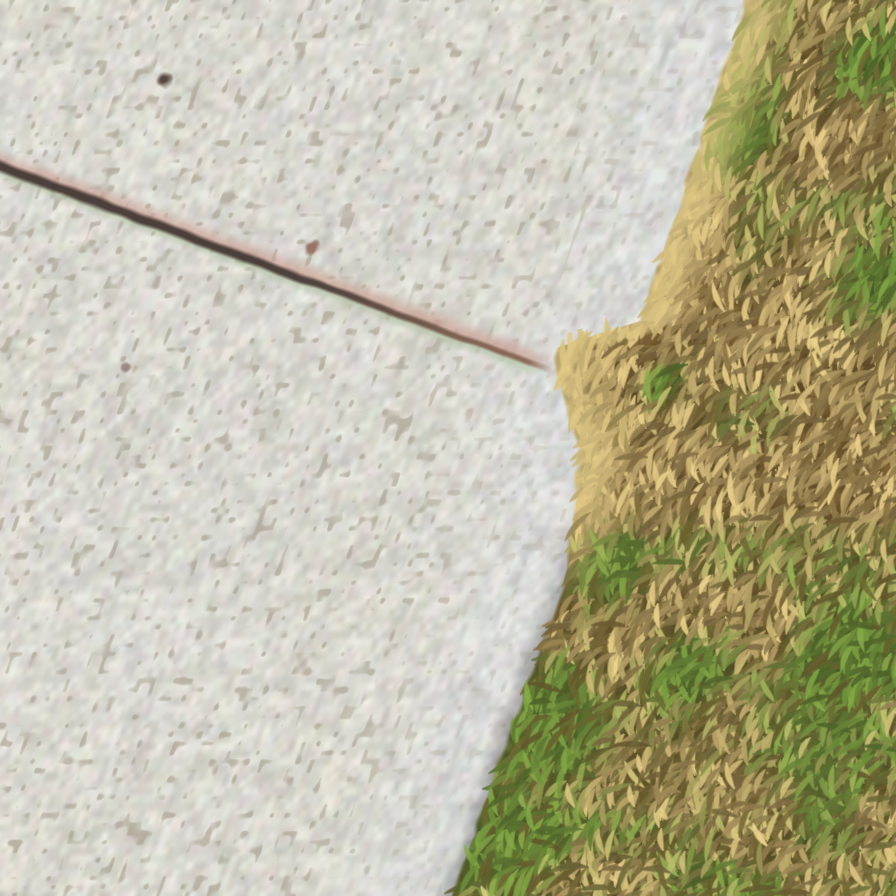
This texture is drawn by a WebGL 2 fragment shader. Its source:

```glsl
#version 300 es
precision highp float;

uniform vec2 u_resolution;
out vec4 fragColor;

const vec3 CONCRETE = vec3(0.855, 0.845, 0.80);
const vec3 COOL_CONCRETE = vec3(0.85, 0.85, 0.84);
const vec3 GRIT = vec3(0.64, 0.61, 0.54);
const vec3 STRAW = vec3(0.84, 0.75, 0.50);
const vec3 DRY = vec3(0.71, 0.59, 0.36);
const vec3 GREEN = vec3(0.47, 0.60, 0.25);
const vec3 SOIL = vec3(0.41, 0.32, 0.17);

// Border of the slab, from bottom to top
const vec2 BORDER[9] = vec2[9](
  vec2(0.505, 0.0), vec2(0.553, 0.14), vec2(0.592, 0.245),
  vec2(0.632, 0.349), vec2(0.647, 0.50), vec2(0.620, 0.585),
  vec2(0.622, 0.612), vec2(0.715, 0.642), vec2(0.833, 1.0));

// Lush patches: centre and radius
const vec3 LUSH[9] = vec3[9](
  vec3(0.83, 0.85, 0.055), vec3(0.96, 0.93, 0.045), vec3(0.98, 0.69, 0.065),
  vec3(0.742, 0.575, 0.025), vec3(0.685, 0.37, 0.05), vec3(0.615, 0.18, 0.065),
  vec3(0.97, 0.27, 0.07), vec3(0.57, 0.05, 0.055), vec3(0.77, 0.25, 0.05));

vec2 hash2(vec2 p) {
  vec3 q = fract(p.xyx * vec3(0.1031, 0.1030, 0.0973));
  q += dot(q, q.yzx + 33.33);
  return fract((q.xx + q.yz) * q.zy);
}

float noise(vec2 p) {
  vec2 cell = floor(p), f = fract(p);
  f = f * f * (3.0 - 2.0 * f);
  return mix(mix(hash2(cell).x, hash2(cell + vec2(1, 0)).x, f.x),
             mix(hash2(cell + vec2(0, 1)).x, hash2(cell + 1.0).x, f.x), f.y);
}

float slabEdge(float y) {
  float x = BORDER[0].x;
  for (int i = 0; i < 8; i++) {
    vec2 stride = BORDER[i + 1] - BORDER[i];
    x += stride.x * clamp((y - BORDER[i].y) / stride.y, 0.0, 1.0);
  }
  return x;
}

float lushness(vec2 p) {
  float sum = 0.35 * smoothstep(0.45, 0.8, noise(p * 13.0));
  sum += 0.25 * smoothstep(0.5, 0.1, p.y);
  for (int i = 0; i < 9; i++) {
    vec2 q = (p - LUSH[i].xy) / LUSH[i].z;
    q.x -= 0.3 * q.y;
    sum += exp(-dot(q, q) * vec2(1.5, 0.8).x);
  }
  return clamp(sum, 0.0, 1.0);
}

float spot(vec2 p, vec2 centre, float radius) {
  float wobble = 0.6 * (noise(p * 130.0) - 0.5);
  return 1.0 - smoothstep(0.4, 1.2, length(p - centre) / radius + wobble);
}

vec3 concrete(vec2 p, float depth) {
  vec2 slant = vec2(p.x - 0.35 * p.y, p.y * 0.8);
  float cloud = noise(p * 5.0) * 0.6 + noise(p * 13.0 + 7.0) * 0.4;
  float nearEdge = smoothstep(-0.22, -0.02, depth);
  vec3 c = mix(CONCRETE, COOL_CONCRETE, max(nearEdge, cloud * 0.7));
  c += 0.09 * (noise(slant * 150.0) - 0.5) + 0.08 * (noise(slant * 75.0) - 0.5);
  c += 0.03 * (vec3(noise(slant * 95.0), noise(slant * 95.0 + 31.0), noise(slant * 95.0 + 67.0)) - 0.5);
  float grit = smoothstep(0.70, 0.94, noise(slant * 125.0 + 19.0));
  c = mix(c, GRIT, grit * mix(0.6, 0.25, nearEdge));
  c = mix(c, vec3(0.25, 0.18, 0.15), 0.85 * spot(p, vec2(0.183, 0.911), 0.009));
  c = mix(c, vec3(0.52, 0.33, 0.27), 0.75 * spot(p, vec2(0.349, 0.724), 0.009));
  return mix(c, vec3(0.42, 0.34, 0.30), 0.6 * spot(p, vec2(0.14, 0.59), 0.006));
}

// Groove between the slabs, with a rosy upper and greenish lower fringe
vec3 joint(vec3 c, vec2 p, float pixel) {
  float d = (p.y - 0.814 + 0.37 * p.x) * 0.938 + 0.003 * (noise(p * 45.0) - 0.5);
  float fade = 1.0 - smoothstep(0.585, 0.625, p.x);
  float width = mix(0.0052, 0.0018, smoothstep(0.1, 0.6, p.x));
  float rosy = smoothstep(0.0, 0.004, d) * (1.0 - smoothstep(0.004, 0.023, d));
  float mossy = smoothstep(0.0, 0.004, -d) * (1.0 - smoothstep(0.004, 0.017, -d));
  c = mix(c, vec3(0.79, 0.61, 0.56), rosy * fade * 0.65);
  c = mix(c, vec3(0.68, 0.75, 0.62), mossy * fade * 0.6);
  float groove = 1.0 - smoothstep(width * 0.4, width + 0.0025 + pixel, abs(d));
  vec3 dark = mix(vec3(0.25, 0.20, 0.18), vec3(0.52, 0.38, 0.31), smoothstep(0.3, 0.6, p.x));
  return mix(c, dark, groove * fade * 0.92);
}

vec3 bladeColor(vec2 root, float depth, vec2 rnd) {
  float lush = lushness(root);
  float rim = (1.0 - smoothstep(0.02, 0.075, depth)) * smoothstep(0.3, 0.48, root.y);
  vec3 c = mix(DRY, STRAW, max(rim, rnd.x));
  c = mix(c, GREEN, smoothstep(0.15, 0.75, lush + 0.5 * (rnd.y - 0.5)) * (1.0 - 0.5 * rim));
  float shade = mix(mix(0.62, 1.12, rnd.x), 1.03, rim * 0.7);
  return mix(c * shade, SOIL, step(0.87, rnd.y) * 0.7 * (1.0 - rim));
}

// Overlapping layers of short leaning blades
vec3 lawn(vec3 c, vec2 p, float pixel) {
  const float CELL = 0.023;
  for (int layer = 0; layer < 7; layer++) {
    vec2 shift = hash2(vec2(float(layer) + 3.0, 11.0)) * 40.0;
    vec2 home = floor(p / CELL + shift);
    for (int k = 0; k < 9; k++) {
      vec2 id = home + vec2(k % 3 - 1, k / 3 - 1);
      vec2 rnd = hash2(id + float(layer) * 57.0);
      vec2 look = hash2(id + float(layer) * 91.0 + 17.0);
      vec2 root = (id + rnd - shift) * CELL;
      float angle = 1.03 + (look.x + rnd.y - 1.0) * mix(1.5, 0.9, root.y);
      vec2 dir = vec2(cos(angle), sin(angle)), q = p - root;
      float along = dot(q, dir) / (CELL * mix(0.55, 0.98, look.y));
      float across = abs(dot(q, vec2(-dir.y, dir.x)) + 0.0025 * along * along);
      float width = 0.0029 * (1.0 - along * along);
      float cover = 1.0 - smoothstep(width - 0.001, width + 0.0008 + pixel, across);
      cover *= step(abs(along), 1.0);
      if (cover > 0.0) {
        float depth = root.x - slabEdge(root.y);
        c = mix(c, bladeColor(root, depth, look), cover * 0.88 * step(0.004, depth));
      }
    }
  }
  return c;
}

void main() {
  vec2 p = gl_FragCoord.xy / u_resolution;
  float pixel = 1.0 / min(u_resolution.x, u_resolution.y);
  float depth = p.x - slabEdge(p.y) + 0.006 * (noise(p * 60.0) - 0.5);
  vec3 color = joint(concrete(p, depth), p, pixel);

  // Shaded slab rim, then the turf bed and its blades
  float low = 1.0 - smoothstep(0.32, 0.45, p.y);
  color *= 1.0 - 0.22 * low * smoothstep(-0.025, 0.0, depth);
  vec3 bed = mix(SOIL, GREEN * 0.65, lushness(p));
  float rim = (1.0 - smoothstep(0.01, 0.07, depth)) * (1.0 - low);
  bed = mix(bed, STRAW * 0.92, rim) * mix(0.85, 1.2, noise(p * 90.0));
  color = mix(color, bed, smoothstep(-0.002 - pixel, 0.002 + pixel, depth));
  if (depth > -0.04) color = lawn(color, p, pixel);
  fragColor = vec4(clamp(color, 0.0, 1.0), 1.0);
}
```
